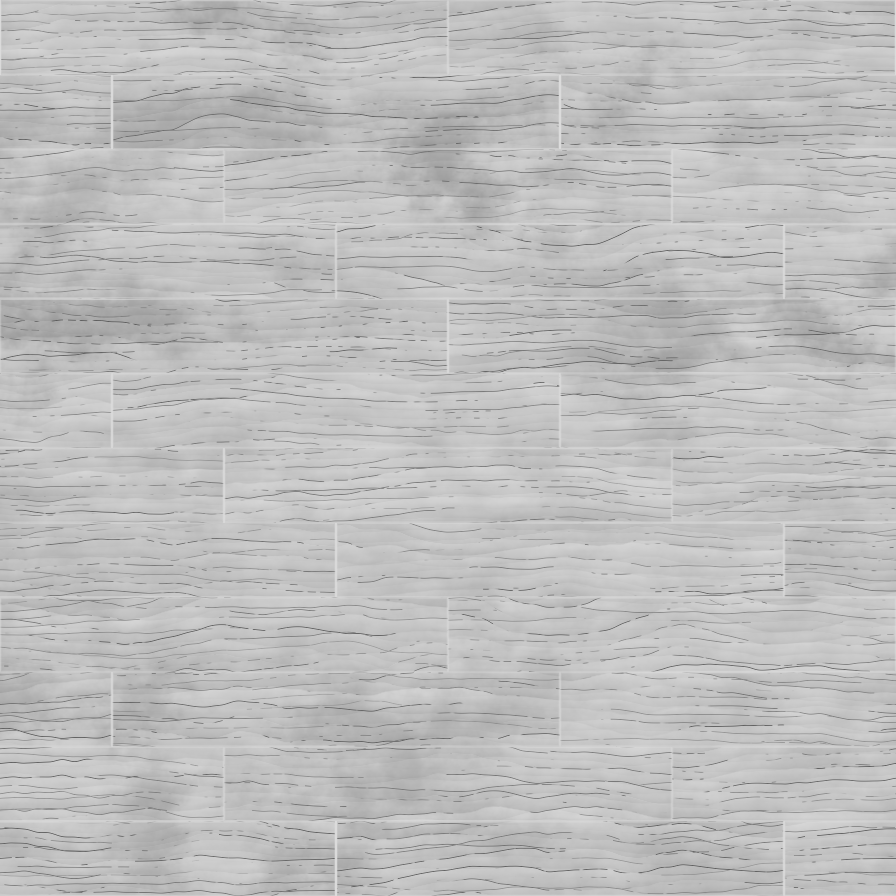
Give the GLSL for this texture, as a WebGL 2 fragment shader.

```glsl
#version 300 es
precision highp float;
// Grey veined stone planks in a quarter-stepped running bond with pale joints.

uniform vec2 u_resolution;
out vec4 outColor;

const vec2 PLANKS = vec2(2.0, 12.0);      // planks across and down
const float ROW_STEP = 0.25;              // shift per row, in plank lengths
const float JOINT_HALF = 0.0014;
const float VEIN_HALF = 0.0004;
const float STONE = 0.776;
const float VEIN_TONE = 0.27;
const float JOINT_TONE = 0.86;
const float CLOUD_DEPTH = 0.14;
const float MOTTLE_DEPTH = 0.07;
const float STRATA_DEPTH = 0.045;

float hash(vec2 p) {
    vec3 q = fract(vec3(p.xyx) * 0.1031);
    q += dot(q, q.yzx + 33.33);
    return fract((q.x + q.y) * q.z);
}

float noise(vec2 p) {
    vec2 i = floor(p), f = fract(p);
    f = f * f * (3.0 - 2.0 * f);
    return mix(mix(hash(i), hash(i + vec2(1, 0)), f.x),
               mix(hash(i + vec2(0, 1)), hash(i + vec2(1, 1)), f.x), f.y);
}

float fbm(vec2 p) {
    float sum = 0.0, amp = 0.42;
    for (int i = 0; i < 6; i++) {
        sum += amp * noise(p);
        p = mat2(1.6, 1.2, -1.2, 1.6) * p + 7.3;
        amp *= 0.6;
    }
    return sum;
}

// Coverage of a line from the distance to its centre.
float stroke(float d, float halfWidth) {
    return clamp((halfWidth - d) * u_resolution.y + 0.5, 0.0, 1.0);
}

// Rising wavy field whose whole values are the layer borders.
float layerHeight(vec2 uv, float seed, float count) {
    vec2 w = vec2(uv.x * 4.0, uv.y * 0.9) + seed;
    return uv.y * count + 2.0 * noise(w) + 0.6 * noise(w * vec2(2.7, 1.5) + 31.0)
           + 0.16 * noise(w * vec2(9.0, 1.0));
}

// One set of layers: x is the shading, y the broken vein on the borders.
vec2 strata(vec2 uv, float seed, float count) {
    float h = layerHeight(uv, seed, count);
    float slope = abs(layerHeight(uv + vec2(0.0, 0.01), seed, count) - h) / 0.01;
    float nearest = floor(h + 0.5);
    float d = abs(h - nearest) / (max(slope, 1.0) * PLANKS.y);

    // Veins fade in and out along their length, breaking into dashes.
    float lane = nearest * 17.0 + seed;
    float presence = noise(vec2(uv.x * 5.0 + seed, lane))
                   + 0.5 * noise(vec2(uv.x * 75.0, lane + 5.0));
    float ink = smoothstep(0.78, 0.9, presence) * mix(0.4, 1.0, hash(vec2(lane, 3.0)));
    ink *= smoothstep(1.2, 2.5, slope);

    // Each layer has its own tone and darkens toward one border.
    float id = floor(h), f = h - id;
    float tone = hash(vec2(id * 7.0, seed)) - 0.5 + 0.7 * (f * f - 0.33);
    tone *= smoothstep(0.0, 0.06, f) * smoothstep(1.0, 0.96, f);
    return vec2(tone, stroke(d, VEIN_HALF) * ink);
}

void main() {
    vec2 p = gl_FragCoord.xy / u_resolution;

    // Plank grid, rows counted from the top.
    vec2 g = vec2(p.x, 1.0 - p.y) * PLANKS;
    float row = floor(g.y);
    g.x -= mod(row, 4.0) * ROW_STEP;
    vec2 plank = vec2(mod(floor(g.x), PLANKS.x), row);
    vec2 uv = fract(g);
    float seed = floor(hash(plank + 11.0) * 200.0);

    // Stone tone: plank shade, strata and fine lengthwise grain.
    vec2 broad = strata(uv, seed, 5.0);
    vec2 fine = strata(uv, seed + 57.0, 8.0);
    float tone = STONE + 0.012 * (hash(plank + 40.0) - 0.5);
    tone -= STRATA_DEPTH * (broad.x + 0.6 * fine.x);
    tone += 0.02 * (noise(vec2(uv.x * 9.0 + seed, uv.y * 18.0)) - 0.5);

    // Ragged smoky blotches drift across neighbouring planks.
    float smoke = fbm(p * vec2(12.0, 14.0) + 3.0);
    float patches = smoothstep(0.45, 0.85, noise(p * vec2(4.0, 5.0) + 19.0));
    tone -= CLOUD_DEPTH * smoothstep(0.4, 0.8, smoke) * mix(0.3, 1.0, patches);
    tone -= MOTTLE_DEPTH * (fbm(p * vec2(28.0, 36.0) + 50.0) - 0.5);

    // Dark veins.
    tone = mix(tone, VEIN_TONE, 0.9 * max(broad.y, 0.8 * fine.y));

    // Pale joints, fainter along the rows and uneven at the ends.
    vec2 edge = min(uv, 1.0 - uv) / PLANKS;
    float endPlank = mod(floor(g.x + 0.5), PLANKS.x);
    float endFade = mix(0.4, 1.0, hash(vec2(endPlank, row) + 70.0));
    float rowFade = mix(0.3, 0.65, noise(vec2(p.x * 9.0, floor(g.y + 0.5) * 5.0)));
    float joint = max(stroke(edge.x, JOINT_HALF) * endFade,
                      stroke(edge.y, JOINT_HALF) * rowFade);
    tone = mix(tone, JOINT_TONE, joint);

    outColor = vec4(vec3(tone), 1.0);
}
```
